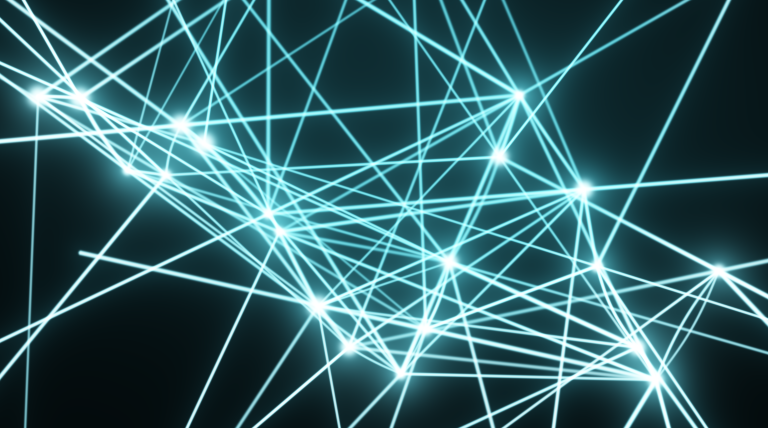
A Shadertoy shader for this background:

```glsl
// Glowing cyan and white network: hubs along a wave, joined by thin light strands.

const float HUBS = 20.0;

vec3 hash3(float n) {
    vec3 p = fract(n * vec3(0.1031, 0.1030, 0.0973));
    p += dot(p, p.yzx + 33.33);
    return fract((p.xxy + p.yzz) * p.zyx);
}

// Hubs follow a wave that tightens to the right, with scatter.
vec2 hubPosition(float i) {
    vec3 h = hash3(i + 11.0);
    float x = 0.08 + 1.6 * (i + 0.5) / HUBS + (h.x - 0.5) * 0.1;
    float u = x - 0.2;
    float y = 0.43 + 0.27 * cos(3.14159 * u * (0.774 + 1.073 * u));
    return vec2(x, y + (h.y - 0.5) * 0.2);
}

// Distance to a strand from a to b that bows sideways by a fraction of its length.
float strandDistance(vec2 p, vec2 a, vec2 b, float bow) {
    vec2 d = b - a;
    float t = clamp(dot(p - a, d) / dot(d, d), 0.0, 1.0);
    vec2 side = vec2(-d.y, d.x) * bow * sin(3.14159 * t);
    return length(p - a - d * t - side);
}

void mainImage(out vec4 fragColor, in vec2 fragCoord) {
    vec2 p = fragCoord / iResolution.y;
    float pixel = 1.0 / iResolution.y;

    // Broad teal haze, strongest at the upper middle.
    vec2 q = (p - vec2(0.95, 0.75)) * vec2(1.2, 2.0);
    float teal = 0.04 + 0.17 * exp(-dot(q, q));
    float white = 0.0;

    // Strands whiten away from the upper middle.
    float whiteness = smoothstep(0.4, 0.85, length((p - vec2(1.0, 0.8)) * vec2(0.9, 1.1)));

    for (float i = 0.0; i < HUBS; i++) {
        vec2 hub = hubPosition(i);
        float hubDist = length(p - hub);

        // Hub: hot core and soft bloom.
        float radius = mix(0.008, 0.019, hash3(i + 11.0).z);
        float spot = exp(-hubDist * hubDist / (radius * radius));
        float bloom = exp(-hubDist / 0.05);
        teal += 2.5 * spot + 0.35 * bloom;
        white += 2.2 * spot + 0.12 * bloom * whiteness;

        for (float k = 0.0; k < 5.0; k++) {
            vec3 h = hash3(i * 5.0 + k + 100.0);
            vec3 look = hash3(i * 5.0 + k + 300.0);
            vec2 start = hub;
            vec2 end;
            float bow = 0.0;

            if (k < 3.0) {
                // Links to a near, middle or far hub; some run on past the start.
                float hop = 1.0 + floor(k * 3.0 + h.x * (1.0 + 2.0 * k));
                end = hubPosition(i + hop < HUBS ? i + hop : i - hop);
                if (k == 0.0) bow = (h.y - 0.5) * 0.12;
                else if (h.y > 0.65) start -= (end - start) * 1.5;
            } else {
                // Rays that leave by the nearer edge, or by either one.
                bool up = k == 3.0 ? hub.y > 0.43 : h.y > 0.5;
                end = vec2(hub.x + (h.x - 0.5) * 1.3, up ? 1.1 : -0.1);
            }

            float d = strandDistance(p, start, end, bow);
            float width = max(mix(0.0024, 0.0042, look.x), 0.8 * pixel);
            float strength = mix(1.1, 4.0, look.y) * (0.8 + 0.6 * exp(-hubDist * 5.0));
            float core = strength * exp(-d * d / (width * width));
            teal += core + 0.035 * strength * exp(-d / 0.03);
            white += 0.6 * core * whiteness * mix(0.5, 1.0, look.z);
        }
    }

    // Film-like exposure lets overlapping light saturate to white.
    vec3 light = vec3(0.27, 0.88, 1.0) * teal + white;
    fragColor = vec4(1.0 - exp(-light), 1.0);
}
```
